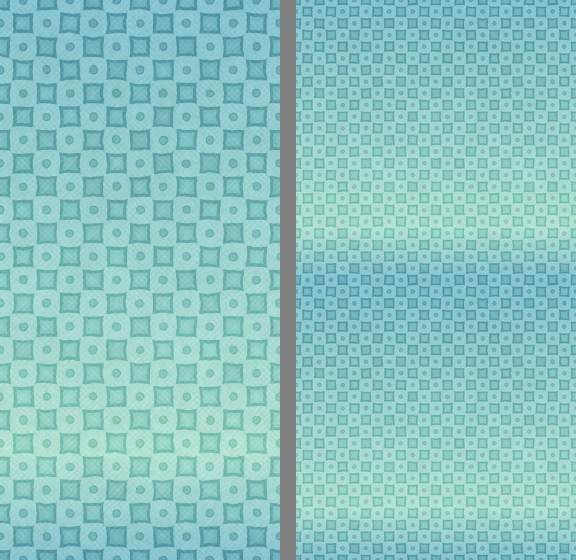
Left, the tile; right, the same tile 2 across and 2 down.
A WebGL 1 fragment shader for this pattern:

```glsl
precision highp float;

uniform vec2 u_resolution;

// Layout, measured in checker cells
const vec2 CELLS = vec2(12.0, 24.0);
const float SQUARE_HALF = 0.452;
const float BORDER_WIDTH = 0.125;
const float EDGE_PINCH = 0.035;
const float DOT_RADIUS = 0.185;
const float DOT_RIM = 0.045;

// Hand-made irregularity
const float WOBBLE = 0.045;
const float JITTER = 0.022;
const float TILT = 0.07;

// Surface texture
const float WASH = 0.045;
const float GRAIN = 0.035;
const float HATCH = 0.016;
const float HATCH_PER_CELL = 4.0;

// Vertical gradient: cool at both ends, green at GREEN_HEIGHT
const float GREEN_HEIGHT = 0.19;
const vec3 GROUND_COOL = vec3(0.53, 0.77, 0.81);
const vec3 GROUND_GREEN = vec3(0.70, 0.88, 0.82);
const vec3 FILL_COOL = vec3(0.43, 0.69, 0.74);
const vec3 FILL_GREEN = vec3(0.60, 0.83, 0.77);
const vec3 BORDER_COOL = vec3(0.31, 0.58, 0.64);
const vec3 BORDER_GREEN = vec3(0.47, 0.76, 0.69);

const float TAU = 6.2831853;

float hash(vec2 p) {
  vec3 q = fract(vec3(p.xyx) * 0.1031);
  q += dot(q, q.yzx + 33.33);
  return fract((q.x + q.y) * q.z);
}

// Value noise with "freq" lattice steps per cell, wrapping at the canvas edges
float wrapNoise(vec2 p, float freq, float seed) {
  vec2 period = CELLS * freq;
  vec2 i = floor(p * freq);
  vec2 f = fract(p * freq);
  f = f * f * (3.0 - 2.0 * f);
  vec2 a = mod(i, period) + seed;
  vec2 b = mod(i + 1.0, period) + seed;
  return mix(mix(hash(a), hash(vec2(b.x, a.y)), f.x),
             mix(hash(vec2(a.x, b.y)), hash(b), f.x), f.y);
}

vec2 wobble(vec2 p, float freq) {
  return vec2(wrapNoise(p, freq, 17.0), wrapNoise(p, freq, 59.0)) - 0.5;
}

// Square whose sides bow inward, leaving slightly pointed corners
float pinchedSquare(vec2 q, float halfSize) {
  vec2 a = abs(q);
  vec2 bow = 1.0 - min(a.yx * a.yx / (halfSize * halfSize), 1.0);
  vec2 d = a - halfSize + EDGE_PINCH * bow;
  return max(d.x, d.y);
}

float coverage(float d, float aa) {
  return 1.0 - smoothstep(-aa, aa, d);
}

// Two crossing sets of fine diagonal threads, broken up by noise
float crossHatch(vec2 p) {
  float rising = sin(TAU * HATCH_PER_CELL * (p.x + p.y));
  float falling = sin(TAU * HATCH_PER_CELL * (p.x - p.y));
  return rising * wrapNoise(p, 2.0, 101.0) + falling * wrapNoise(p, 2.0, 151.0);
}

void main() {
  vec2 uv = gl_FragCoord.xy / u_resolution;
  vec2 p = uv * CELLS;
  float aa = 0.8 * CELLS.x / u_resolution.x;

  // Cells are centred on whole numbers
  vec2 warped = p + WOBBLE * wobble(p, 3.0) + 0.6 * WOBBLE * wobble(p, 7.0);
  vec2 cell = floor(warped + 0.5);
  vec2 q = warped - cell;
  vec2 id = mod(cell, CELLS);
  float isSquare = 1.0 - mod(id.x + id.y, 2.0);

  // Per-cell placement and tone
  float tone = hash(id + 211.0) - 0.5;
  float angle = TILT * (hash(id + 307.0) - 0.5);
  q -= JITTER * (vec2(hash(id + 401.0), hash(id + 503.0)) - 0.5);
  q = mat2(cos(angle), sin(angle), -sin(angle), cos(angle)) * q;

  // Gradient colours
  float green = min(uv.y / GREEN_HEIGHT, (1.0 - uv.y) / (1.0 - GREEN_HEIGHT));
  vec3 ground = mix(GROUND_COOL, GROUND_GREEN, green);
  vec3 fill = mix(FILL_COOL, FILL_GREEN, green);
  vec3 border = mix(BORDER_COOL, BORDER_GREEN, green);

  // Framed square, with paint pooled along its outer edge
  float square = pinchedSquare(q, SQUARE_HALF);
  float inner = square + BORDER_WIDTH + 0.03 * tone;
  vec3 inside = fill + 0.03 * tone + 0.03 * (1.0 - smoothstep(0.0, 0.35, length(q)));
  vec3 frame = border - 0.025 * smoothstep(-0.05, 0.0, square);
  vec3 squareColor = mix(frame, inside, coverage(inner, aa));

  // Rimmed dot
  float dot0 = length(q) - DOT_RADIUS - 0.02 * tone;
  vec3 dotFill = mix(fill, border, 0.25);
  vec3 dotColor = mix(border, dotFill, coverage(dot0 + DOT_RIM, aa));

  float shape = mix(dot0, square, isSquare);
  vec3 color = mix(ground, mix(dotColor, squareColor, isSquare), coverage(shape, aa));

  // Uneven wash, paper grain and threads
  color += WASH * (0.6 * wrapNoise(p, 1.0, 607.0) + 0.4 * wrapNoise(p, 4.0, 701.0) - 0.5);
  color += GRAIN * (wrapNoise(p, 14.0, 809.0) - 0.5);
  color += HATCH * crossHatch(p);

  gl_FragColor = vec4(clamp(color, 0.0, 1.0), 1.0);
}
```
